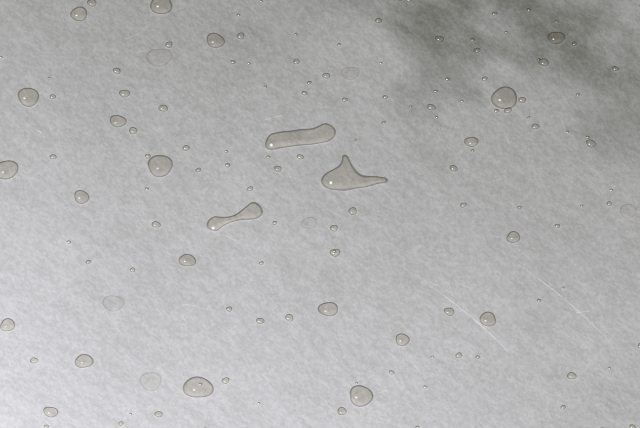
Write a Shadertoy shader that draws this texture.

```glsl
// Water drops and small puddles scattered on a scuffed, dull grey metal sheet.

const float BASE_LIGHT   = 0.684;                  // mean metal brightness
const vec2  LIGHT_SLOPE  = vec2(-0.072, -0.135);   // brightness change to right and up
const float CLOUDING     = 0.075;                  // soft stains
const float SMUDGE       = 0.16;                   // dark wiped patches near the top
const float GRAIN        = 0.055;                  // fine surface texture
const float SCRATCH_TILT = -0.70;                  // main scratch direction, radians
const vec3  WATER_TINT   = vec3(0.915, 0.900, 0.865);
const vec3  GLINT        = vec3(0.98, 0.98, 0.96);
const float FLATTEN      = 1.28;                   // foreshortening of the drops
const float DROP_CELL[3]  = float[3](0.165, 0.078, 0.050);
const float DROP_SHARE[3] = float[3](0.46, 0.32, 0.13);
const vec2  DROP_SIZE[3]  = vec2[3](vec2(0.015, 0.034), vec2(0.006, 0.012), vec2(0.003, 0.006));

float hash(vec2 p) {
    vec3 q = fract(vec3(p.xyx) * 0.1031);
    q += dot(q, q.yzx + 33.33);
    return fract((q.x + q.y) * q.z);
}

vec2 hash2(vec2 p) { return vec2(hash(p), hash(p + 71.7)); }

float noise(vec2 p) {
    vec2 i = floor(p), f = fract(p);
    f = f * f * (3.0 - 2.0 * f);
    return mix(mix(hash(i), hash(i + vec2(1, 0)), f.x),
               mix(hash(i + vec2(0, 1)), hash(i + vec2(1, 1)), f.x), f.y);
}

float fbm(vec2 p) {
    float sum = 0.0, amp = 0.5;
    for (int i = 0; i < 5; i++) {
        sum += amp * noise(p);
        p = mat2(1.6, 1.2, -1.2, 1.6) * p + 19.1;
        amp *= 0.5;
    }
    return sum;
}

mat2 rotate(float a) { return mat2(cos(a), sin(a), -sin(a), cos(a)); }

float smoothMin(float a, float b, float k) {
    float h = max(k - abs(a - b), 0.0) / k;
    return min(a, b) - h * h * k * 0.25;
}

// Tapered capsule whose waist may be pinched.
float lobe(vec2 p, vec2 a, vec2 b, float ra, float rb, float pinch) {
    vec2 d = b - a;
    float h = clamp(dot(p - a, d) / dot(d, d), 0.0, 1.0);
    return length((p - a - d * h) * vec2(1.0, 1.12)) - mix(ra, rb, h) + pinch * 4.0 * h * (1.0 - h);
}

float puddles(vec2 p) {
    p += 0.012 * (vec2(noise(p * 26.0), noise(p * 26.0 + 40.0)) - 0.5);
    float slab = lobe(p, vec2(0.642, 0.668), vec2(0.757, 0.688), 0.022, 0.027, 0.0);
    float foot = lobe(p, vec2(0.782, 0.580), vec2(0.897, 0.579), 0.028, 0.008, 0.0);
    float peak = lobe(p, vec2(0.805, 0.585), vec2(0.808, 0.627), 0.022, 0.008, 0.0);
    float bone = lobe(p, vec2(0.505, 0.476), vec2(0.588, 0.508), 0.021, 0.022, 0.012);
    return min(min(slab, bone), smoothMin(foot, peak, 0.03));
}

// Metal sheet: broad light, stains, smudges, grain.
float metal(vec2 p, float aspect) {
    vec2 uv = p / vec2(aspect, 1.0) - 0.5;
    float light = BASE_LIGHT + dot(uv, LIGHT_SLOPE);
    light += 0.065 * exp(-3.5 * dot(uv + vec2(0.5, 0.38), uv + vec2(0.5, 0.38)));
    light += CLOUDING * (fbm(p * 3.5 + 5.0) - 0.48);
    float wiped = smoothstep(0.42, 0.75, fbm(rotate(0.5) * p * vec2(4.0, 7.0) + 12.0));
    light -= SMUDGE * wiped * smoothstep(0.45, 1.0, p.y) * smoothstep(0.2, 1.0, p.x);
    vec2 g = rotate(-SCRATCH_TILT) * p;
    light += GRAIN * (noise(g * vec2(120.0, 210.0)) - 0.5);
    light += 0.7 * GRAIN * (noise(p * 310.0) - 0.5);
    return light + 0.6 * GRAIN * (noise(g * vec2(25.0, 90.0)) - 0.5);
}

// Hairline scratches: two long ones, the rest short nicks.
float scratches(vec2 p, float aspect, float px) {
    float sum = 0.0;
    for (int i = 0; i < 22; i++) {
        vec2 id = vec2(float(i), 3.0);
        bool isLong = i < 2;
        vec2 c = isLong ? vec2(1.32 - 0.22 * float(i), 0.30 - 0.04 * float(i))
                        : hash2(id) * vec2(aspect, 1.0);
        float tilt = SCRATCH_TILT + (isLong ? 0.0 : 2.4 * (hash(id + 9.0) - 0.5));
        float halfLen = isLong ? 0.16 : mix(0.006, 0.03, hash(id + 5.0));
        vec2 q = rotate(-tilt) * (p - c);
        float line = smoothstep(0.0008 + px, 0.0, abs(q.y + 0.4 * q.x * q.x));
        sum += line * smoothstep(halfLen, 0.5 * halfLen, abs(q.x)) * (0.4 + 0.6 * noise(q * 60.0));
    }
    return sum;
}

// Water over metal: tint, dark upper rim, light lower rim.
vec3 wet(vec3 ground, float d, float slope, float rim, float px) {
    float edge = smoothstep(-rim, 0.0, d);
    vec3 body = ground * WATER_TINT;
    body *= 1.0 - edge * mix(0.16, 0.36, smoothstep(-0.6, 0.8, slope));
    body += 0.07 * max(-slope, 0.0) * smoothstep(-4.0 * rim, -rim, d) * (1.0 - edge);
    ground += 0.09 * max(-slope, 0.0) * exp(-max(d, 0.0) / (0.6 * rim));
    return mix(ground, body, smoothstep(px, -px, d));
}

void mainImage(out vec4 fragColor, in vec2 fragCoord) {
    float px = 0.8 / iResolution.y, aspect = iResolution.x / iResolution.y;
    vec2 p = fragCoord / iResolution.y;

    float light = metal(p, aspect) + 0.10 * scratches(p, aspect, px);
    vec3 col = vec3(light, light, light + 0.10 * (light - 0.68));

    // Puddles, with sparse glints along the lower left
    float d = puddles(p);
    float slope = clamp((puddles(p + vec2(0.0, 0.002)) - d) / 0.002, -1.0, 1.0);
    col = wet(col, d, slope, 0.006, px);
    for (int i = 0; i < 3; i++) {
        vec2 c = i == 0 ? vec2(0.634, 0.661) : i == 1 ? vec2(0.773, 0.573) : vec2(0.498, 0.467);
        col = mix(col, GLINT, smoothstep(0.0055, 0.001, length(p - c)));
    }

    // Drops in three sizes, one per jittered cell of a turned grid
    for (int k = 0; k < 3; k++) {
        float cell = DROP_CELL[k];
        mat2 turn = rotate(0.45 + 0.7 * float(k));
        vec2 id = floor(turn * p / cell) + 50.0 + 37.0 * float(k);
        vec2 c = (id - 50.0 - 37.0 * float(k) + mix(vec2(0.22), vec2(0.78), hash2(id))) * cell * turn;
        float crowd = k == 0 ? 1.0 : 0.45 + 1.1 * smoothstep(0.3, 0.75, c.y) * exp(-3.0 * pow(c.x - 0.95, 2.0));
        float pick = hash(id + 13.0), kind = hash(id + 29.0);
        float size = mix(DROP_SIZE[k].x, DROP_SIZE[k].y, pow(hash(id + 7.0), 1.4));
        if (pick > DROP_SHARE[k] * crowd || puddles(c) < size + 0.008) continue;

        vec2 q = rotate(0.5 * (kind - 0.5)) * (p - c) * vec2(1.0, FLATTEN);
        float a = atan(q.y, q.x + 1e-6);
        float r = size * (1.0 + 0.07 * sin(2.0 * a + 40.0 * kind) + 0.05 * sin(3.0 * a + 90.0 * pick));
        float dist = length(q);
        float drying = k == 0 && kind < 0.2 ? 0.35 : 1.0;
        vec3 drop = wet(col, dist - r, q.y / (dist + 1e-5), 0.0025 + 0.12 * size, px);
        vec2 spot = size * vec2(-0.28 + 0.3 * (pick - 0.2), -0.25);
        float glint = smoothstep(0.0022 + 0.09 * size, 0.0004, length(q - spot));
        drop = mix(drop, GLINT, glint * step(0.5, drying) * (0.55 + 0.45 * kind));
        col = mix(col, drop, drying);
    }
    fragColor = vec4(clamp(col, 0.0, 1.0), 1.0);
}
```
